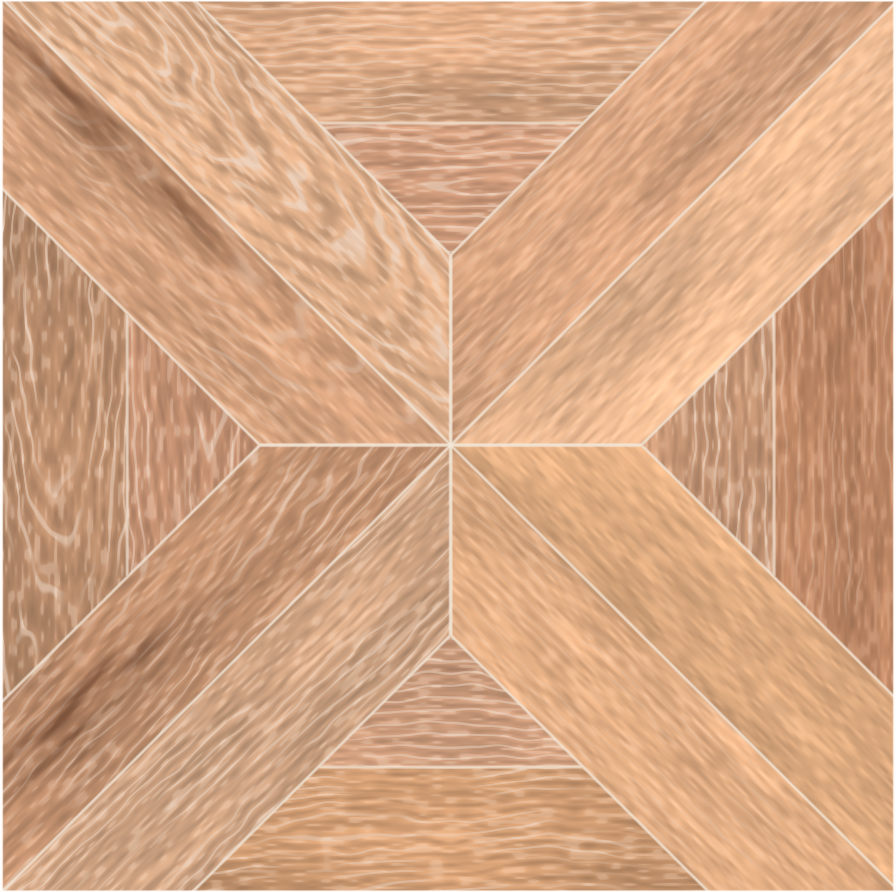
Give the GLSL for this texture, as a Shadertoy shader.

```glsl
// Draws a square parquet tile: limed oak planks in a diagonal cross with pale seams.

const float ARM_HALF = 0.213;   // where the cross arms meet the side triangles
const float DIVIDER = 0.361;    // split between inner and outer triangle planks
const float ROOT_HALF = 0.70711;

// Plank tint (rgb) and strength of the white liming (a), two per quadrant.
const vec4 ARM_WOOD[8] = vec4[8](
    vec4(0.82, 0.65, 0.52, 0.60), vec4(0.76, 0.57, 0.44, 0.50),
    vec4(0.87, 0.67, 0.51, 0.25), vec4(0.88, 0.68, 0.51, 0.07),
    vec4(0.85, 0.67, 0.53, 0.75), vec4(0.84, 0.64, 0.50, 0.35),
    vec4(0.84, 0.64, 0.50, 0.25), vec4(0.90, 0.71, 0.56, 0.18));

// Left, right, bottom, top triangles; inner plank then outer plank.
const vec4 SIDE_WOOD[8] = vec4[8](
    vec4(0.77, 0.57, 0.45, 0.60), vec4(0.75, 0.57, 0.44, 0.65),
    vec4(0.79, 0.60, 0.47, 0.60), vec4(0.73, 0.52, 0.39, 0.28),
    vec4(0.84, 0.64, 0.51, 0.60), vec4(0.81, 0.61, 0.45, 0.55),
    vec4(0.80, 0.60, 0.48, 0.65), vec4(0.84, 0.65, 0.51, 0.50));

// Centre of the growth rings in (along, across); a far one gives straight grain.
const vec2 ARM_HEART[8] = vec2[8](
    vec2(0.0, 0.5), vec2(0.72, 0.17), vec2(0.0, 0.5), vec2(0.10, 0.05),
    vec2(0.70, -0.07), vec2(0.72, 0.02), vec2(0.0, 0.5), vec2(0.0, 0.5));
const vec2 SIDE_HEART[8] = vec2[8](
    vec2(0.15, 0.27), vec2(0.22, 0.444), vec2(0.0, 0.8), vec2(0.0, 0.9),
    vec2(0.0, 0.8), vec2(0.05, 0.52), vec2(0.03, 0.29), vec2(-0.05, 0.62));

float hash(vec2 p) {
    vec3 q = fract(p.xyx * 0.1031);
    q += dot(q, q.yzx + 33.33);
    return fract((q.x + q.y) * q.z);
}

float noise(vec2 p) {
    vec2 cell = floor(p), f = fract(p);
    f = f * f * (3.0 - 2.0 * f);
    float low = mix(hash(cell), hash(cell + vec2(1, 0)), f.x);
    float high = mix(hash(cell + vec2(0, 1)), hash(cell + vec2(1, 1)), f.x);
    return mix(low, high, f.y);
}

float stain(vec2 grain, vec2 centre, vec2 size) {
    vec2 q = (grain - centre) / size;
    return exp(-dot(q, q));
}

// Oak with fine fibres, growth rings and white pores; grain is (along, across).
vec3 oak(vec2 grain, vec2 heart, vec4 wood, float seed) {
    vec2 offset = vec2(seed * 17.0, seed * 31.0) + 50.0;
    float broad = noise(grain * vec2(4.0, 18.0) + offset);
    float fibre = noise(grain * vec2(20.0, 130.0) + offset);
    float fine = noise(grain * vec2(65.0, 270.0) + offset);
    float warp = noise(grain * vec2(9.0, 22.0) + offset) - 0.5;
    float ripple = noise(grain * vec2(36.0, 70.0) + offset) - 0.5;

    float radius = length((grain - heart) * vec2(0.16, 1.0)) + 0.018 * warp + 0.006 * ripple;
    float ring = abs(fract(radius * 78.0) - 0.5) * 2.0;
    float patches = smoothstep(0.25, 0.65, noise(grain * vec2(13.0, 40.0) + offset + 9.0));

    float shade = 1.0 + 0.18 * (broad - 0.5) + 0.11 * (fibre - 0.5) + 0.14 * (fine - 0.5);
    shade -= (0.02 + 0.14 * wood.a) * smoothstep(0.65, 0.1, ring) * (0.4 + 0.6 * broad);
    float lime = smoothstep(0.68, 0.92, ring) * patches * 0.85;
    lime += smoothstep(0.6, 0.85, fine) * 0.45;

    vec3 colour = wood.rgb * shade * vec3(1.02, 1.015, 1.01);
    return mix(colour, vec3(0.93, 0.84, 0.77), clamp(lime * wood.a, 0.0, 0.8));
}

// Coverage of a line with softened edges.
float line(float dist, float halfWidth, float soft) {
    return 1.0 - smoothstep(halfWidth - soft, halfWidth + soft, dist);
}

vec3 armPlank(vec2 p, vec2 a) {
    int id = (p.x > 0.0 ? 2 : 0) + (p.y > 0.0 ? 4 : 0) + (a.x > a.y ? 1 : 0);
    vec2 grain = vec2(a.x + a.y, a.x - a.y) * ROOT_HALF;
    vec3 colour = oak(grain, ARM_HEART[id], ARM_WOOD[id], float(id));
    // Dark heartwood on the two left-hand planks
    float dark = 0.0;
    if (id == 5) dark = stain(grain, vec2(0.52, 0.025), vec2(0.19, 0.022));
    if (id == 1) dark = stain(grain, vec2(0.50, 0.08), vec2(0.14, 0.035));
    float streak = smoothstep(0.2, 0.8, noise(grain * vec2(15.0, 90.0) + 70.0));
    return colour * (1.0 - dark * vec3(0.30, 0.36, 0.40) * (0.3 + streak));
}

vec3 sidePlank(vec2 p, vec2 a) {
    bool sideways = a.x > a.y;
    float across = max(a.x, a.y);
    int side = sideways ? (p.x > 0.0 ? 1 : 0) : (p.y > 0.0 ? 3 : 2);
    int id = side * 2 + (across > DIVIDER ? 1 : 0);
    vec2 grain = vec2(sideways ? p.y : p.x, across);
    return oak(grain, SIDE_HEART[id], SIDE_WOOD[id], float(id) + 8.0);
}

void mainImage(out vec4 fragColor, in vec2 fragCoord) {
    vec2 uv = fragCoord / iResolution.xy;
    vec2 p = uv - vec2(0.503, 0.501);
    vec2 a = abs(p);
    float soft = 0.0006 + 0.6 / iResolution.y;
    float spread = abs(a.x - a.y);
    bool inArm = spread < ARM_HALF;
    vec3 colour = inArm ? armPlank(p, a) : sidePlank(p, a);

    // Seams between planks
    float edge = abs(spread - ARM_HALF) * ROOT_HALF;
    float seam = line(edge, 0.0015, soft) * 0.8;
    if (inArm) {
        seam = max(seam, line(min(a.x, a.y), 0.0019, soft) * 0.9);
        seam = max(seam, line(spread * ROOT_HALF, 0.0015, soft) * 0.8);
    } else {
        seam = max(seam, line(abs(max(a.x, a.y) - DIVIDER), 0.0016, soft) * 0.7);
    }
    seam = max(seam, line(length(p), 0.005, 0.003));
    colour = mix(colour, vec3(0.95, 0.90, 0.84), seam);

    // White rim of the tile
    vec2 rim = min(uv, 1.0 - uv);
    colour = mix(colour, vec3(1.0, 0.99, 0.98), line(min(rim.x, rim.y + 0.0015), 0.0032, soft));
    fragColor = vec4(colour, 1.0);
}
```
